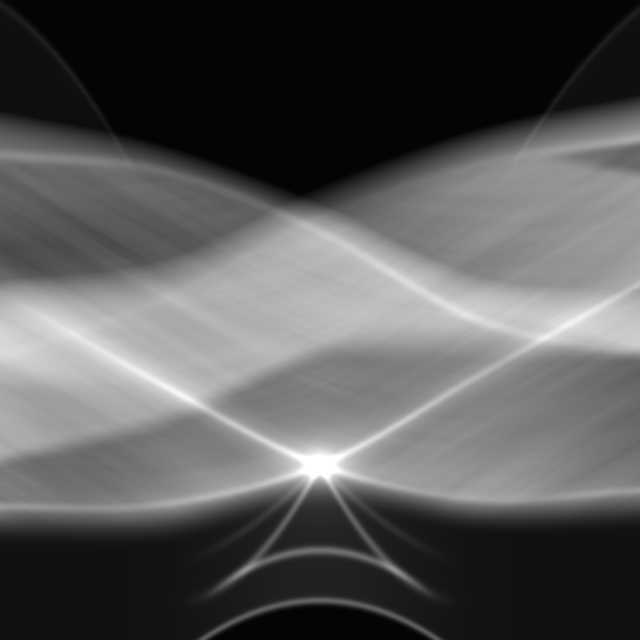
Give the GLSL for this background, as a WebGL 1 fragment shader.

```glsl
precision highp float;
// Grayscale field of overlapping translucent bands, like wave-shaped projections.
// Spline curves across the canvas carry soft rises and falls in tone; thin
// ridges, a central flare, lower arcs and streaky noise are added on top.

uniform vec2 u_resolution;

// Cubic interpolation weight
float kernel(float t) {
  t = abs(t);
  if (t < 1.0) return 1.0 + t * t * (1.5 * t - 2.5);
  if (t < 2.0) return 2.0 + t * (-4.0 + t * (2.5 - 0.5 * t));
  return 0.0;
}

// Smooth curve through five evenly spaced values, left to right
float along(float x, float a, float b, float c, float d, float e) {
  float t = 4.0 * x;
  return (2.0 * a - b) * kernel(t + 1.0) + a * kernel(t)
       + b * kernel(t - 1.0) + c * kernel(t - 2.0) + d * kernel(t - 3.0)
       + e * kernel(t - 4.0) + (2.0 * e - d) * kernel(t - 5.0);
}

// Quick onset that eases into full strength
float rise(float edge, float depth, float width) {
  float s = clamp((depth - edge) / width, 0.0, 1.0);
  return s * (2.0 - s);
}

float softStep(float edge, float depth, float width) {
  return smoothstep(edge - width, edge + width, depth);
}

float ridge(float offset, float width) {
  float q = offset / width;
  return exp(-q * q);
}

float hash(vec2 p) {
  vec3 q = fract(vec3(p.xyx) * 0.1031);
  q += dot(q, q.yzx + 33.33);
  return fract((q.x + q.y) * q.z);
}

float noise(vec2 p) {
  vec2 i = floor(p), f = fract(p);
  f = f * f * (3.0 - 2.0 * f);
  return mix(mix(hash(i), hash(i + vec2(1.0, 0.0)), f.x),
             mix(hash(i + vec2(0.0, 1.0)), hash(i + vec2(1.0, 1.0)), f.x), f.y);
}

// Fine layered streaks stretched along a curve
float streaks(float x, float offset) {
  vec2 p = vec2(4.0 * x, 28.0 * offset) + 40.0;
  float sum = 0.0, gain = 0.5;
  for (int i = 0; i < 4; i++) {
    sum += gain * (noise(p) - 0.5);
    p = p * vec2(1.5, 2.0) + 17.0;
    gain *= 0.65;
  }
  return sum;
}

void main() {
  vec2 uv = gl_FragCoord.xy / u_resolution;
  float x = uv.x, depth = 1.0 - uv.y;
  float u = abs(x - 0.5), v = 1.0 - x;

  // Curves, as depth below the top edge
  float fallOuter = along(x, 0.172, 0.224, 0.316, 0.430, 0.455);
  float fallInner = along(x, 0.242, 0.266, 0.362, 0.501, 0.553);
  float riseOuter = along(x, 0.436, 0.406, 0.290, 0.199, 0.147);
  float riseInner = along(x, 0.560, 0.469, 0.341, 0.256, 0.215);
  float shade = along(x, 0.720, 0.658, 0.553, 0.527, 0.553);
  float base = along(x, 0.857, 0.854, 0.797, 0.837, 0.833);
  float fallLine = along(x, 0.456, 0.599, 0.727, 0.781, 0.766);
  float riseLine = along(x, 0.792, 0.789, 0.727, 0.586, 0.443);

  // Two overlapping bands
  float body = along(x, 0.38, 0.37, 0.34, 0.26, 0.20) * rise(fallOuter, depth, 0.065);
  body += along(x, 0.42, 0.30, 0.36, 0.52, 0.58) * rise(riseOuter, depth, 0.09);

  // Darker regions
  float leftFade = 1.0 - smoothstep(0.05, 0.33, x);
  body -= 0.17 * leftFade * softStep(0.575 + 0.25 * x, depth, 0.035);
  body -= along(x, 0.22, 0.22, 0.24, 0.28, 0.38)
        * softStep(shade, depth, along(x, 0.015, 0.022, 0.022, 0.05, 0.015));
  float lens = softStep(riseInner + 0.008, depth, 0.008)
             - softStep(0.272 - 0.17 * v, depth, 0.012);
  body -= 0.18 * smoothstep(0.78, 1.0, x) * max(lens, 0.0);
  body -= 0.08 * exp(-pow((x - 0.08) / 0.2, 2.0) - pow((depth - 0.385) / 0.05, 2.0));

  // Bright ridges and their halos
  body += along(x, 0.13, 0.09, 0.08, 0.10, 0.02) * ridge(depth - fallInner, 0.009);
  body += along(x, 0.02, 0.02, 0.03, 0.04, 0.09) * ridge(depth - riseInner, 0.009);
  body += along(x, 0.02, 0.12, 0.22, 0.10, 0.12) * ridge(depth - fallLine, 0.007);
  body += along(x, 0.13, 0.10, 0.22, 0.12, 0.10) * ridge(depth - riseLine, 0.007);
  body += along(x, 0.03, 0.12, 0.08, 0.05, 0.05) * ridge(depth - fallLine, 0.028);
  body += along(x, 0.04, 0.06, 0.08, 0.07, 0.05) * ridge(depth - riseLine, 0.026);

  // Streaks follow both diagonal directions
  float grain = mix(0.10, 0.04, x) * streaks(x, depth - fallLine)
              + mix(0.04, 0.10, x) * streaks(x + 9.0, depth - riseLine);
  body += grain * softStep(min(fallInner, riseInner), depth, 0.03);
  body *= 1.0 - rise(base - 0.07, depth, 0.07) * rise(base - 0.07, depth, 0.07);

  // Dim surroundings with corner arcs and two lower arcs
  float leftArc = 0.005 + x * (0.65 + 2.9 * x);
  float rightArc = 0.013 + v * (0.8 + 2.2 * v);
  float upperArc = 0.860 + 2.3 * u * u;
  float lowerArc = 0.939 + 1.8 * u * u;
  float arcFade = 1.0 - smoothstep(0.14, 0.32, depth);
  float corners = softStep(leftArc, depth, 0.006) + softStep(rightArc, depth, 0.006);
  float top = 0.015 + arcFade * (0.045 * corners
            + 0.07 * ridge(depth - leftArc, 0.008) + 0.07 * ridge(depth - rightArc, 0.008));
  float bottom = 0.065 + 0.065 * ridge(u, 0.17);
  bottom = mix(bottom, 0.015, softStep(lowerArc, depth, 0.005));
  float tone = mix(top, bottom, smoothstep(0.6, 0.8, depth)) + max(body, 0.0);
  tone += 0.30 * ridge(depth - upperArc, 0.007) * (1.0 - smoothstep(0.10, 0.19, u));
  tone += 0.30 * ridge(depth - lowerArc, 0.006);

  // Rays and flare at the crossing
  float ray = 0.727 + u * (1.85 - 4.0 * u);
  float faintRay = 0.727 + u * (1.05 - 1.6 * u);
  float rayFade = 1.0 - smoothstep(0.08, 0.23, u);
  tone += 0.24 * rayFade * ridge(depth - ray, 0.010);
  tone += 0.09 * rayFade * ridge(depth - faintRay, 0.008);
  float r = length(vec2(x - 0.5, depth - 0.727));
  tone += 0.28 * ridge(r, 0.022) + 0.14 * ridge(r, 0.07);

  gl_FragColor = vec4(vec3(clamp(tone, 0.0, 1.0)), 1.0);
}
```
